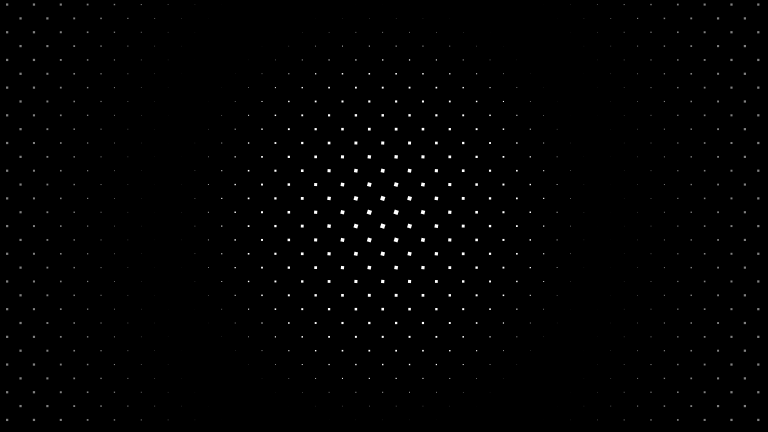
Reproduce this background procedurally as a WebGL 2 fragment shader.

```glsl
#version 300 es
precision highp float;
// Staggered lattice of small tilted squares: bright core, dark ring, dim outer field.
uniform vec2 u_resolution;
out vec4 fragColor;

const vec2 PITCH = vec2(0.0621, 0.03205);   // column and row spacing, in canvas heights
const vec2 ORIGIN = vec2(-0.034, 0.0087);   // one lattice node, relative to the centre
const vec3 CORE_COLOR = vec3(1.0);
const vec3 OUTER_COLOR = vec3(0.5);

// Nearest node of a lattice whose odd rows are shifted by half a column.
vec2 nearestNode(vec2 p, vec2 origin, vec2 pitch) {
    vec2 q = (p - origin) / pitch;
    float row = floor(q.y + 0.5);
    float shift = 0.5 * mod(row, 2.0);
    float column = floor(q.x - shift + 0.5) + shift;
    return origin + vec2(column, row) * pitch;
}

vec2 rotate(vec2 p, float angle) {
    float c = cos(angle), s = sin(angle);
    return vec2(c * p.x - s * p.y, s * p.x + c * p.y);
}

// Share of a pixel covered by a square, valid even below pixel size.
float squareCoverage(vec2 p, float halfSize, float pixel) {
    vec2 lo = max(p - 0.5 * pixel, vec2(-halfSize));
    vec2 hi = min(p + 0.5 * pixel, vec2(halfSize));
    vec2 span = max(hi - lo, 0.0) / pixel;
    return span.x * span.y;
}

void main() {
    float pixel = 1.0 / u_resolution.y;
    vec2 p = (gl_FragCoord.xy - 0.5 * u_resolution) * pixel;
    vec2 node = nearestNode(p, ORIGIN, PITCH);

    // Size shrinks away from the centre, then grows again towards the sides.
    float radius = length(node);
    float sideRadius = length(node * vec2(1.0, 0.75));
    float coreSize = 0.0053 * max(1.0 - radius / 0.5, 0.0);
    float outerSize = 0.0026 * clamp((sideRadius - 0.5) / 0.35, 0.0, 1.0);

    // Squares near the centre lean clockwise.
    float tilt = 0.32 * (1.0 - smoothstep(0.03, 0.22, radius));
    vec2 local = rotate(p - node, tilt);

    vec3 color = CORE_COLOR * squareCoverage(local, coreSize, pixel);
    color = max(color, OUTER_COLOR * squareCoverage(local, outerSize, pixel));
    fragColor = vec4(color, 1.0);
}
```
